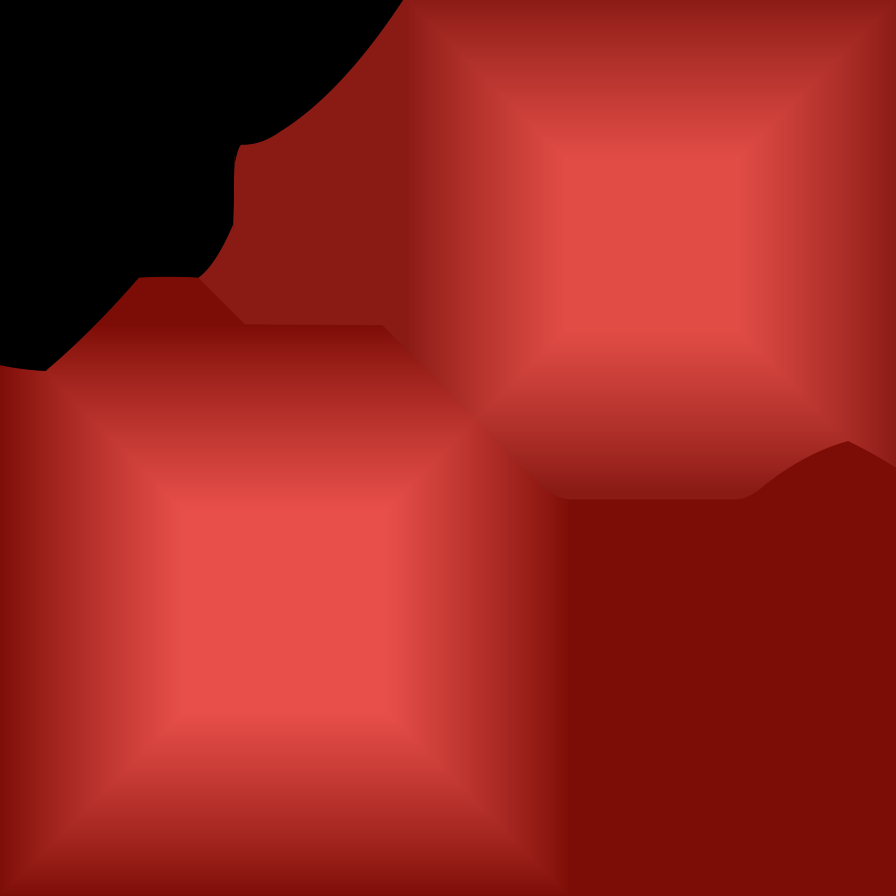
Reproduce this background procedurally as a WebGL 1 fragment shader.

```glsl
precision highp float;
// Two glowing red bevelled squares on overlapping layers, with a black corner.

uniform vec2 u_resolution;

const vec3 BLACK = vec3(0.0);
const vec3 FRONT_DARK = vec3(0.487, 0.051, 0.025);
const vec3 FRONT_LIGHT = vec3(0.910, 0.310, 0.290);
const vec3 BACK_DARK = vec3(0.540, 0.102, 0.080);
const vec3 BACK_LIGHT = vec3(0.883, 0.298, 0.272);

// Extends a height profile from its current end to the next point;
// bend is the bulge at the middle of the span.
void span(inout vec2 end, inout float height, float x, vec2 next, float bend) {
  if (x >= end.x) {
    float t = clamp((x - end.x) / (next.x - end.x), 0.0, 1.0);
    height = mix(end.y, next.y, t) + 4.0 * bend * t * (1.0 - t);
  }
  end = next;
}

// Lower rim of the black corner.
float cornerHeight(float x) {
  vec2 end = vec2(0.0, 0.5924);
  float h = end.y;
  span(end, h, x, vec2(0.0508, 0.5859), -0.001);
  span(end, h, x, vec2(0.1550, 0.6901), -0.004);
  span(end, h, x, vec2(0.2214, 0.6901), 0.001);
  span(end, h, x, vec2(0.2604, 0.7500), -0.008);
  span(end, h, x, vec2(0.2617, 0.8150), 0.0);
  span(end, h, x, vec2(0.2695, 0.8385), 0.005);
  span(end, h, x, vec2(0.3125, 0.8530), -0.004);
  span(end, h, x, vec2(0.4688, 1.0300), -0.020);
  return h;
}

// Upper rim of the front layer.
float frontHeight(float x) {
  vec2 end = vec2(0.1550, 0.7565);
  float h = end.y;
  span(end, h, x, vec2(0.2734, 0.6380), 0.0);
  span(end, h, x, vec2(0.4270, 0.6370), 0.0);
  span(end, h, x, vec2(0.6055, 0.4557), 0.0);
  span(end, h, x, vec2(0.6340, 0.4427), -0.002);
  span(end, h, x, vec2(0.8230, 0.4427), 0.0);
  span(end, h, x, vec2(0.8529, 0.4583), -0.003);
  span(end, h, x, vec2(0.9466, 0.5078), 0.006);
  span(end, h, x, vec2(1.0, 0.4780), 0.001);
  return h;
}

// Smooth coverage above a rim, corrected for the rim's slope.
float above(float y, float left, float mid, float right, float pixel) {
  float slope = (right - left) / pixel;
  float dist = (y - mid) / sqrt(1.0 + slope * slope);
  return smoothstep(-0.6 * pixel, 0.6 * pixel, dist);
}

// Square glow with a flat core, fading towards its outer edge.
vec3 bevel(vec2 p, vec2 center, float core, float outer, vec3 dark, vec3 light) {
  vec2 d = abs(p - center);
  float glow = clamp((outer - max(d.x, d.y)) / (outer - core), 0.0, 1.0);
  return mix(dark, light, pow(glow, 0.87));
}

void main() {
  vec2 p = gl_FragCoord.xy / u_resolution;
  float pixel = 1.0 / min(u_resolution.x, u_resolution.y);
  float x0 = p.x - 0.5 * pixel;
  float x1 = p.x + 0.5 * pixel;

  // Layers
  vec3 front = bevel(p, vec2(0.3175, 0.3184), 0.112, 0.3177, FRONT_DARK, FRONT_LIGHT);
  vec3 back = bevel(p, vec2(0.7270, 0.7266), 0.096, 0.2740, BACK_DARK, BACK_LIGHT);

  // Masks
  float backMask = above(p.y, frontHeight(x0), frontHeight(p.x), frontHeight(x1), pixel);
  float blackMask = above(p.y, cornerHeight(x0), cornerHeight(p.x), cornerHeight(x1), pixel);

  vec3 color = mix(front, back, backMask);
  gl_FragColor = vec4(mix(color, BLACK, blackMask), 1.0);
}
```
